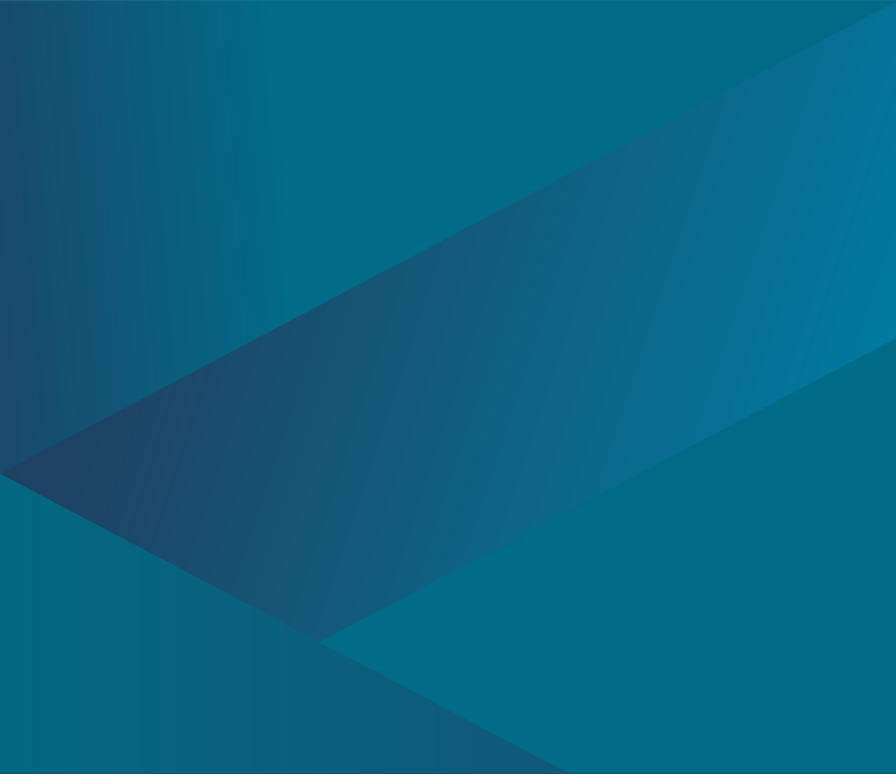
This background is drawn by a Shadertoy shader. Its source:

```glsl
// Folded teal ribbon: a diagonal band with navy-to-blue shading over flat teal.

const vec3 TEAL = vec3(0.0, 0.42, 0.53);
const vec3 NAVY = vec3(0.10, 0.285, 0.42);
const float SLOPE = 0.61;

// Antialiased coverage of the side where height is positive.
float above(float height) {
    float pixel = 1.0 / iResolution.y;
    return smoothstep(-0.7 * pixel, 0.7 * pixel, height);
}

// Upper left panel: navy fading to teal along a slightly tilted axis.
vec3 upperPanel(vec2 uv) {
    float t = (uv.x - 0.069 * (1.0 - uv.y)) / 0.306;
    return mix(NAVY, TEAL, clamp(0.1 + 0.9 * t, 0.0, 1.0));
}

// Ribbon: three-stop ramp along a leaning axis.
vec3 ribbon(vec2 uv) {
    float s = uv.x + 0.284 * (1.0 - uv.y);
    vec3 shade = mix(vec3(0.12, 0.26, 0.39), vec3(0.065, 0.365, 0.49),
                     smoothstep(0.15, 0.75, s) * 0.4 + clamp((s - 0.25) / 0.4, 0.0, 1.0) * 0.6);
    return mix(shade, vec3(0.0, 0.48, 0.63), clamp((s - 0.65) / 0.48, 0.0, 1.0));
}

// Lower left fold: teal darkening gently to the right.
vec3 lowerFold(vec2 uv) {
    return mix(vec3(0.01, 0.405, 0.51), vec3(0.065, 0.345, 0.47),
               clamp(uv.x / 0.63, 0.0, 1.0));
}

void mainImage(out vec4 fragColor, in vec2 fragCoord) {
    vec2 uv = fragCoord / iResolution.xy;
    float rise = SLOPE * uv.x;

    // Stack the panels from back to front.
    vec3 color = mix(TEAL, ribbon(uv), above(uv.y - rise + 0.047));
    color = mix(color, upperPanel(uv), above(uv.y - rise - 0.388));
    color = mix(color, lowerFold(uv), above(0.388 - rise - uv.y));

    // Faint hairlines along the top and bottom borders.
    color = mix(color, vec3(0.12, 0.43, 0.54), 0.6 * above(uv.y - 0.9985));
    color = mix(color, NAVY, 0.6 * above(0.0015 - uv.y));

    fragColor = vec4(color, 1.0);
}
```
